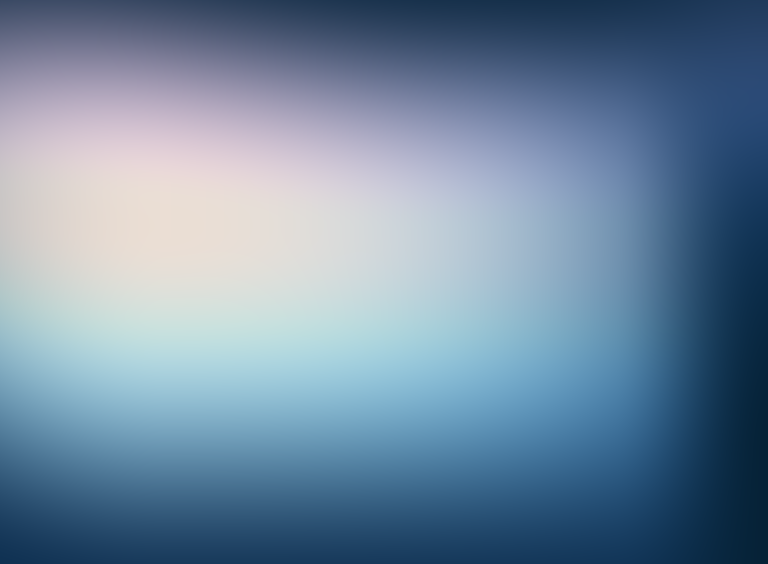
This background is drawn by a WebGL 2 fragment shader. Its source:

```glsl
#version 300 es
precision highp float;
// Soft blurred backdrop: a warm pale glow fading through sky blue into deep navy.

uniform vec2 u_resolution;
out vec4 fragColor;

const vec3 NAVY = vec3(0.05, 0.19, 0.32);
const vec3 NIGHT = vec3(0.05, 0.16, 0.26);
const vec3 PALE_LIGHT = vec3(0.92, 0.89, 0.88);
const vec3 CORNER_BLUE = vec3(0.12, 0.11, 0.16);
const vec3 CORNER_SHADE = vec3(0.03, 0.06, 0.11);
const vec3 WARM_ABSORPTION = vec3(0.0, 0.02, 0.05);

// Gaussian spot with separate horizontal and vertical radii.
float softSpot(vec2 p, vec2 center, vec2 radius) {
    vec2 d = (p - center) / radius;
    return exp(-dot(d, d));
}

// Per-channel window that opens at the top and closes at the bottom.
vec3 verticalLight(float topDepth, float bottomDepth) {
    vec3 rise = smoothstep(vec3(-0.12), vec3(0.32, 0.36, 0.31), vec3(topDepth));
    vec3 fall = smoothstep(vec3(0.42, 0.56, 0.62), vec3(1.09, 1.07, 1.07), vec3(bottomDepth));
    return rise * (1.0 - fall);
}

// Dome-shaped falloff to the right; red fades first and blue last.
vec3 horizontalLight(float x, float leftFade) {
    float reach = clamp((x - 0.2) / 0.8, 0.0, 1.0);
    vec3 dome = 1.0 - pow(vec3(reach), vec3(2.15, 2.8, 3.8));
    float rightEdge = 1.0 - smoothstep(0.8, 1.04, x);
    return dome * rightEdge * (1.0 - 0.15 * leftFade);
}

// Dark surroundings, with a blue haze above and a deep shade below at the right.
vec3 shadowColor(vec2 p) {
    vec3 color = mix(NIGHT, NAVY, smoothstep(0.0, 0.25, p.y));
    color += CORNER_BLUE * softSpot(p, vec2(1.0, 0.14), vec2(0.16, 0.2));
    float shade = smoothstep(0.8, 1.02, p.x) * smoothstep(0.3, 0.8, p.y);
    return color - CORNER_SHADE * shade;
}

vec3 backdrop(vec2 p) {
    float leftFade = pow(max(0.22 - p.x, 0.0) / 0.22, 2.0);
    float topShift = mix(-0.02, 0.055, smoothstep(0.0, 0.6, p.x));
    vec3 light = verticalLight(p.y - topShift, p.y + 0.05 * leftFade)
               * horizontalLight(p.x, leftFade);
    vec3 color = mix(shadowColor(p), PALE_LIGHT, light);
    return color - WARM_ABSORPTION * softSpot(p, vec2(0.2, 0.4), vec2(0.25, 0.15));
}

void main() {
    vec2 uv = gl_FragCoord.xy / u_resolution;
    // Depth is measured downward from the top edge.
    vec2 p = vec2(uv.x, 1.0 - uv.y);
    fragColor = vec4(clamp(backdrop(p), 0.0, 1.0), 1.0);
}
```
